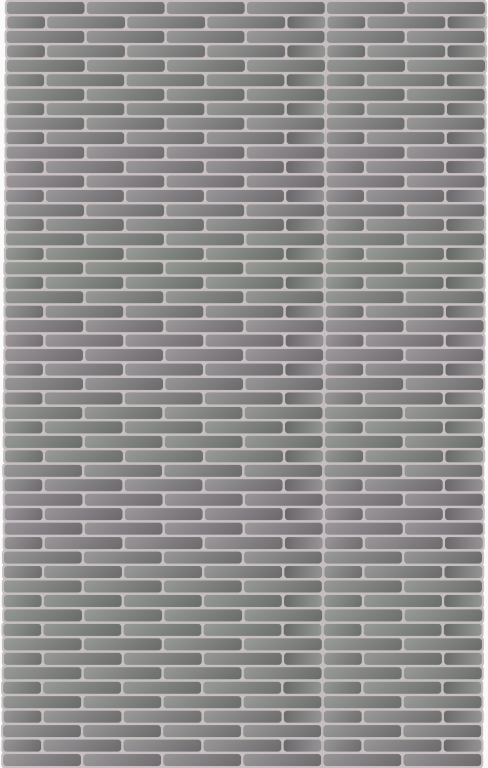
Write a WebGL 1 fragment shader that draws this pattern.

```glsl
precision highp float;

uniform vec2 u_resolution;

float hash(float n) {
    n = fract(n * 0.1031);
    n *= n + 33.33;
    return fract(n * (n + n));
}

float smoothNoise(float x) {
    float cell = floor(x);
    return mix(hash(cell), hash(cell + 1.0), smoothstep(0.0, 1.0, x - cell));
}

float roundedBox(vec2 p, vec2 halfSize, float radius) {
    vec2 q = abs(p) - halfSize + radius;
    return length(max(q, 0.0)) + min(max(q.x, q.y), 0.0) - radius;
}

float coverage(float dist, float pixel) {
    return 1.0 - smoothstep(-0.6 * pixel, 0.6 * pixel, dist);
}

void main() {
    vec2 uv = gl_FragCoord.xy / u_resolution;
    float pixel = 53.1 / u_resolution.y;
    const float brickLength = 5.56; // in row heights

    // Courses, numbered from the top
    float down = (1.0 - uv.y) * 53.1 - 0.05;
    float row = clamp(floor(down), 0.0, 52.0);
    float y = down - row - 0.5;
    float odd = mod(row, 2.0);

    // The wall leans left towards the bottom, with a little slip per course
    float lean = 0.024 + 0.05 * (1.0 - row / 52.0);
    float x = uv.x * 6.095 - lean + 0.01 * (hash(row + 7.0) - 0.5);

    // Two panels, four and two bricks wide, each closed by half bricks
    float panel = step(4.0, x);
    float width = 4.0 - 2.0 * panel;
    float along = x - 4.0 * panel;
    float index = floor(clamp(along, 0.0, width - 0.001) + 0.5 * odd);
    float left = max(index - 0.5 * odd, 0.0);
    float right = min(index + 1.0 - 0.5 * odd, width);
    float span = right - left;

    // Brick face inside its mortar joint
    vec2 local = vec2((along - 0.5 * (left + right)) * brickLength, y);
    vec2 halfFace = vec2(0.5 * span * brickLength - 0.08, 0.415);
    float face = coverage(roundedBox(local, halfFace, 0.24), pixel);

    // Diagonal shading, reversed on the half brick that ends a panel
    float t = clamp((along - left) / span, 0.0, 1.0);
    float closing = odd * step(width - 0.25, 0.5 * (left + right));
    float shade = mix(0.585, 0.435, clamp(t + 0.22 * y, 0.0, 1.0));
    shade = mix(shade, mix(0.41, 0.58, t), closing);
    shade += 0.015 * (hash(row * 11.0 + index + 5.0 * panel) - 0.5);

    // Bands of courses drift between greenish and purplish grey
    float tint = smoothNoise(row * 0.17 + 3.0) - 0.5;
    vec3 brick = shade + tint * vec3(0.022, -0.022, 0.022);

    vec3 mortar = vec3(0.78, 0.75, 0.755) + 0.012 * tint;
    float seam = coverage(abs(x - 4.0) * brickLength - 0.03, pixel);
    mortar = mix(mortar, vec3(0.72, 0.69, 0.70), 0.4 * seam);

    // Scalloped outer edge of the wall over a pale ground
    vec2 wallPoint = vec2((x - 3.0) * brickLength, y);
    float wall = coverage(roundedBox(wallPoint, vec2(3.0 * brickLength + 0.06, 0.62), 0.35), pixel);

    vec3 color = mix(vec3(0.98), mortar, wall);
    color = mix(color, brick, face);
    gl_FragColor = vec4(color, 1.0);
}
```
